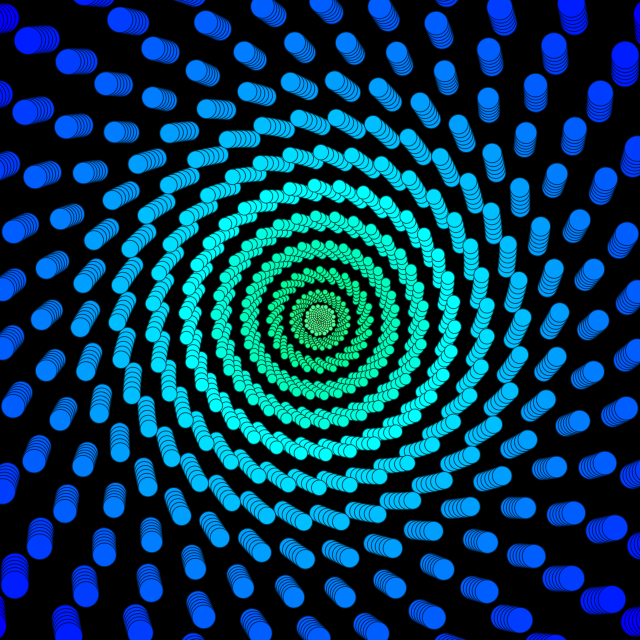
Give the GLSL for this pattern, as a Shadertoy shader.

```glsl
// Tunnel of overlapping discs: twisted rings growing outward from green to blue.
const float TAU = 6.2831853;
const int FIRST_BAND = 2;
const int LAST_BAND = 14;
const int COPIES = 6;             // discs stacked in every streak
const int CORE_DOTS = 140;        // discs in the central rosette
const float GOLDEN_ANGLE = 2.39996;
const float RING_SCALE = 0.01654; // radius of ring one
const float RING_POWER = 1.42;    // growth of the ring radius
const float DOT_BASE = 0.00156;
const float DOT_GROWTH = 0.00159;
const float CORE_RADIUS = 0.0228;
const float OUTLINE = 0.0013;
const float OUTLINE_SHADE = 0.3;
const float HUE_START = 134.4;    // degrees
const float HUE_STEP = 7.6;

// Angle of the leading disc of each band, in degrees.
const float PHASE[13] = float[13](4.5, 0.3, 8.5, 7.7, 7.7, 5.0, 0.7,
                                  1.8, -0.1, 5.1, 7.2, 9.2, 11.2);

vec3 hueColor(float degrees) {
    vec3 h = mod(degrees / 60.0 + vec3(0.0, 4.0, 2.0), 6.0);
    return clamp(abs(h - 3.0) - 1.0, 0.0, 1.0);
}

vec3 bandColor(float k) {
    float paleness = 0.36 * (1.0 - smoothstep(0.8, 2.6, k));
    return mix(hueColor(HUE_START + HUE_STEP * k), vec3(1.0), paleness);
}

// Paints one outlined disc over the colour so far.
vec3 paintDisc(vec3 base, vec3 tint, float dist, float radius, float line, float aa) {
    float d = dist - radius;
    float cover = 1.0 - smoothstep(-aa, aa, d);
    float inside = 1.0 - smoothstep(-aa, aa, d + line);
    return mix(base, tint * mix(OUTLINE_SHADE, 1.0, inside), cover);
}

void mainImage(out vec4 fragColor, in vec2 fragCoord) {
    float size = min(iResolution.x, iResolution.y);
    vec2 p = (fragCoord - 0.5 * iResolution.xy) / size;
    float aa = 0.7 / size;
    float r = length(p);
    float angle = atan(p.y, p.x);
    vec3 color = vec3(0.0);

    // Central rosette, packed by the golden angle
    if (r < CORE_RADIUS * 1.3) {
        for (int i = 0; i < CORE_DOTS; i++) {
            float t = (float(i) + 0.5) / float(CORE_DOTS);
            float a = float(i) * GOLDEN_ANGLE;
            vec2 center = CORE_RADIUS * pow(t, 0.7) * vec2(cos(a), sin(a));
            float radius = mix(0.0012, 0.0040, t);
            color = paintDisc(color, bandColor(0.6 + 0.7 * t),
                              length(p - center), radius, 0.25 * radius, aa);
        }
    }

    // Bands of streaks, drawn from the inside out
    for (int band = FIRST_BAND; band <= LAST_BAND; band++) {
        float k = float(band);
        float count = band < 4 ? 24.0 : 34.0;
        float sector = TAU / count;
        float depth = mix(0.45, 0.27, smoothstep(2.0, 8.0, k));
        float twist = radians(max(2.0, 2.0 + 2.3 * (10.0 - k)));
        float phase = radians(PHASE[band - FIRST_BAND]);
        vec3 tint = bandColor(k);

        for (int copy = 0; copy < COPIES; copy++) {
            float back = 1.0 - float(copy) / float(COPIES - 1);
            float level = k - depth * back;
            float ring = RING_SCALE * pow(level, RING_POWER);
            float radius = DOT_BASE + DOT_GROWTH * level;
            if (abs(r - ring) > radius + aa) continue;

            // Fold the angle to the nearest disc of this ring
            float a = angle - phase + twist * back;
            a -= sector * round(a / sector);
            float dist = length(r * vec2(cos(a), sin(a)) - vec2(ring, 0.0));
            color = paintDisc(color, tint, dist, radius, OUTLINE, aa);
        }
    }
    fragColor = vec4(color, 1.0);
}
```
